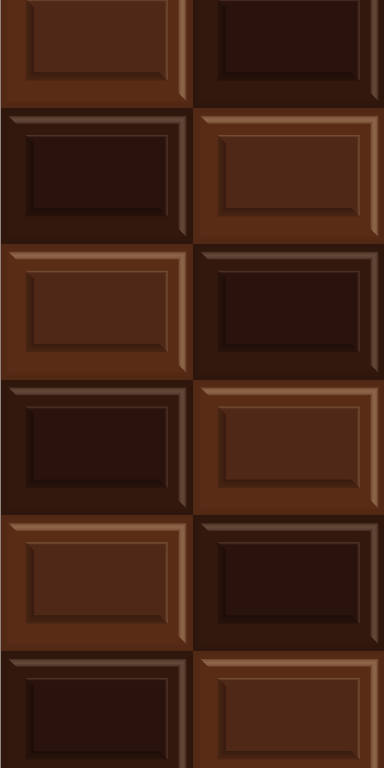
Write a WebGL 1 fragment shader that draws this pattern.

```glsl
precision highp float;
// Checkerboard of milk and dark chocolate pieces, two across and cut off at top and bottom.
// Each piece is a flat frame with a raised rounded ridge, lit on its top and right sides,
// around a sunken panel; both come from mitred distances to the sides of a rectangle.

uniform vec2 u_resolution;

// Lengths are in canvas widths; positions in a piece run right and down from its top left.
const float ASPECT = 2.0;
const vec2 PIECE = vec2(0.5, 0.3535);
const vec2 GRID_START = vec2(0.0015, -0.0722);
const vec2 RIDGE_MIN = vec2(0.0205, 0.0208);
const vec2 RIDGE_MAX = vec2(0.4835, 0.3350);
const float RIDGE_WIDTH = 0.0200;
const vec2 PANEL_MIN = vec2(0.0655, 0.0703);
const vec2 PANEL_MAX = vec2(0.4350, 0.2820);
const float SHADOW_WIDTH = 0.0215;
const float GLINT_WIDTH = 0.0075;
const float MARGIN = 0.0022;

const vec3 MILK_FRAME = vec3(0.350, 0.174, 0.088);
const vec3 MILK_PANEL = vec3(0.308, 0.157, 0.090);
const vec3 MILK_SHADOW = vec3(0.215, 0.108, 0.058);
const vec3 MILK_LIGHT = vec3(0.550, 0.395, 0.285);
const vec3 DARK_FRAME = vec3(0.197, 0.096, 0.052);
const vec3 DARK_PANEL = vec3(0.170, 0.076, 0.050);
const vec3 DARK_SHADOW = vec3(0.112, 0.048, 0.030);
const vec3 DARK_LIGHT = vec3(0.385, 0.275, 0.220);
const vec3 MARGIN_COLOR = vec3(0.62, 0.58, 0.55);

// x: depth inside the rectangle; y: 1 on its top and right sides, 0 on the other two.
vec2 mitredDepth(vec2 p, vec2 lo, vec2 hi, float blur) {
  float litSides = min(p.y - lo.y, hi.x - p.x);
  float shadeSides = min(p.x - lo.x, hi.y - p.y);
  float lit = smoothstep(-blur, blur, shadeSides - litSides);
  return vec2(min(litSides, shadeSides), lit);
}

// Coverage of a strip between two depths.
float strip(float depth, float from, float to, float blur) {
  return smoothstep(from - blur, from + blur, depth)
       * (1.0 - smoothstep(to - blur, to + blur, depth));
}

vec3 chocolatePiece(vec2 p, float milk, float blur) {
  vec3 frame = mix(DARK_FRAME, MILK_FRAME, milk);
  vec3 panel = mix(DARK_PANEL, MILK_PANEL, milk);
  vec3 shadow = mix(DARK_SHADOW, MILK_SHADOW, milk);
  vec3 light = mix(DARK_LIGHT, MILK_LIGHT, milk);

  // Frame, slightly darker towards the seams
  vec2 toSeam = min(p, PIECE - p);
  float rim = min(toSeam.x, toSeam.y);
  vec3 color = frame * mix(0.90, 1.0, smoothstep(0.0, 0.03, rim));

  // Rounded ridge, brightest along its crest
  vec2 ridge = mitredDepth(p, RIDGE_MIN, RIDGE_MAX, blur);
  float across = clamp(ridge.x / RIDGE_WIDTH, 0.0, 1.0);
  float crest = 0.42 + 0.58 * sin(3.14159 * across);
  color = mix(color, light, strip(ridge.x, 0.0, RIDGE_WIDTH, blur) * ridge.y * crest);

  // Sunken panel with shaded left and bottom walls
  vec2 well = mitredDepth(p, PANEL_MIN, PANEL_MAX, blur);
  color = mix(color, panel, smoothstep(-blur, blur, well.x));
  float slope = mix(0.45, 1.0, clamp(well.x / SHADOW_WIDTH, 0.0, 1.0));
  float wall = strip(well.x, 0.0, SHADOW_WIDTH, blur) * (1.0 - well.y);
  color = mix(color, mix(frame, shadow, slope), wall);

  // Thin glint on the top and right lips
  float fade = 1.0 - smoothstep(0.0, GLINT_WIDTH, well.x);
  float lip = smoothstep(-blur, blur, well.x) * well.y * fade;
  return mix(color, light, 0.65 * lip);
}

void main() {
  vec2 uv = gl_FragCoord.xy / u_resolution;
  vec2 p = vec2(uv.x, (1.0 - uv.y) * ASPECT);
  float blur = 0.6 / u_resolution.x;

  // Repeat the piece and alternate the two chocolates
  vec2 grid = (p - GRID_START) / PIECE;
  vec2 cell = floor(grid);
  float milk = 1.0 - mod(cell.x + cell.y, 2.0);
  vec3 color = chocolatePiece(fract(grid) * PIECE, milk, blur);

  // Pale sliver along the left border
  float margin = 1.0 - smoothstep(MARGIN - blur, MARGIN + blur, p.x);
  gl_FragColor = vec4(mix(color, MARGIN_COLOR, margin), 1.0);
}
```
